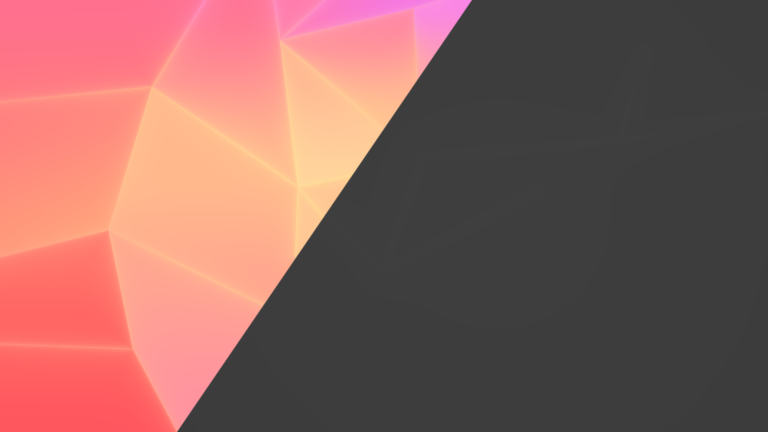
This background is drawn by a Shadertoy shader. Its source:

```glsl
// Mesh corners, in units of the canvas height
const vec2 node[20] = vec2[20](
    vec2(.352, .799), vec2(.252, .468), vec2(.648, .907), vec2(.690, .567),
    vec2(.308, .192), vec2(0., .764), vec2(.475, 1.), vec2(0., .405),
    vec2(.606, .296), vec2(0., .204), vec2(.410, 0.), vec2(.634, 1.),
    vec2(.752, 1.), vec2(.880, .708), vec2(.958, .981), vec2(.965, .822),
    vec2(.810, .590), vec2(.683, .410), vec2(1.02, 1.), vec2(.752, .495));

// Corner pairs joined by a glowing crease
const ivec2 crease[19] = ivec2[19](
    ivec2(0, 5), ivec2(0, 6), ivec2(0, 1), ivec2(0, 3), ivec2(1, 7),
    ivec2(1, 4), ivec2(1, 8), ivec2(4, 9), ivec2(4, 10), ivec2(2, 11),
    ivec2(2, 3), ivec2(2, 12), ivec2(2, 13), ivec2(2, 14), ivec2(14, 15),
    ivec2(14, 18), ivec2(3, 16), ivec2(3, 17), ivec2(3, 19));

// Faint folds of the dark panel, as start and end points
const vec4 fold[6] = vec4[6](
    vec4(.690, .567, .887, .373), vec4(.887, .373, .979, .637),
    vec4(.887, .373, 1.25, .560), vec4(.979, .637, 1.435, .674),
    vec4(1.435, .674, 1.78, .740), vec4(1.435, .674, 1.49, .880));

float segmentDistance(vec2 p, vec2 a, vec2 b) {
    vec2 ab = b - a;
    return length(p - a - ab * clamp(dot(p - a, ab) / dot(ab, ab), 0., 1.));
}

// Smooth mask of the half plane to the right of the line a to b
float rightOf(vec2 p, vec2 a, vec2 b) {
    vec2 d = normalize(b - a);
    float soft = 1. / iResolution.y;
    return smoothstep(-soft, soft, dot(p - a, vec2(d.y, -d.x)));
}

float right(vec2 p, int a, int b) { return rightOf(p, node[a], node[b]); }

// Facets are painted over each other, each with a vertical gradient
vec3 facets(vec2 p) {
    float y = p.y;
    float core = right(p, 3, 2);
    vec3 c = mix(vec3(1., .46, .51), vec3(1., .44, .56), smoothstep(.78, 1., y));

    // Upper middle, left and centre
    c = mix(c, mix(vec3(1., .72, .56), vec3(1., .46, .58), smoothstep(.6, 1., y)), right(p, 0, 6));
    vec3 leftTone = mix(vec3(1., .61, .48), vec3(1., .50, .50), smoothstep(.42, .8, y));
    leftTone.g += .16 * (p.x - .1);
    c = mix(c, leftTone, right(p, 5, 0) * right(p, 0, 1));
    c = mix(c, mix(vec3(1., .64, .56), vec3(1., .72, .55), smoothstep(.3, .6, y)),
            right(p, 1, 0) * right(p, 0, 3));

    // Right of the central crease
    c = mix(c, mix(vec3(1., .82, .61), vec3(1., .70, .57), smoothstep(.58, .9, y)), core);
    c = mix(c, vec3(1., .77, .58), right(p, 3, 16) * right(p, 17, 3));
    c = mix(c, mix(vec3(1., .75, .57), vec3(1., .52, .62), smoothstep(.72, .97, y)),
            right(p, 13, 2) * core);
    c = mix(c, mix(vec3(1., .47, .72), vec3(.95, .45, .90), smoothstep(.65, 1., p.x)),
            right(p, 14, 2) * core);
    c = mix(c, vec3(1., .48, .66), right(p, 12, 2) * core);
    c = mix(c, mix(vec3(1., .62, .70), vec3(.98, .52, .90), smoothstep(.83, 1., y)),
            right(p, 15, 14) * right(p, 14, 18));

    // Lower row
    c = mix(c, mix(vec3(1., .38, .38), vec3(1., .46, .42), smoothstep(.2, .45, y)),
            right(p, 7, 1) * right(p, 1, 4));
    c = mix(c, mix(vec3(1., .57, .63), vec3(1., .65, .56), smoothstep(0., .45, y)),
            right(p, 4, 1) * right(p, 1, 8));
    return mix(c, mix(vec3(1., .34, .37), vec3(1., .38, .38), smoothstep(0., .2, y)),
               right(p, 9, 4) * right(p, 4, 10));
}

void mainImage(out vec4 fragColor, in vec2 fragCoord) {
    vec2 p = fragCoord / iResolution.y;

    // Crease glow: a wide halo with a fine bright core
    float nearest = 9.;
    for (int i = 0; i < 19; i++)
        nearest = min(nearest, segmentDistance(p, node[crease[i].x], node[crease[i].y]));
    float glow = .30 * exp(-nearest * 35.) + .30 * exp(-nearest * 220.);

    // Glow colour: yellow at the heart, coral below, pink at the top
    vec2 heart = p - vec2(.66, .6);
    vec3 glowTint = mix(vec3(1., .62, .54), vec3(1., .90, .60), exp(-4. * dot(heart, heart)));
    glowTint = mix(glowTint, vec3(1., .62, .85), smoothstep(.85, 1., p.y));
    vec3 color = mix(facets(p), glowTint, glow);

    // Dark panel with faint folds and slightly dimmed corners
    float foldDistance = 9.;
    for (int i = 0; i < 6; i++)
        foldDistance = min(foldDistance, segmentDistance(p, fold[i].xy, fold[i].zw));
    vec2 center = p - vec2(1.15, .5);
    float panel = .242 + .006 * exp(-foldDistance * 40.) - .012 * dot(center, center);
    color = mix(color, vec3(panel), rightOf(p, vec2(.4097, 0.), vec2(1.0926, 1.)));

    fragColor = vec4(color, 1.);
}
```
